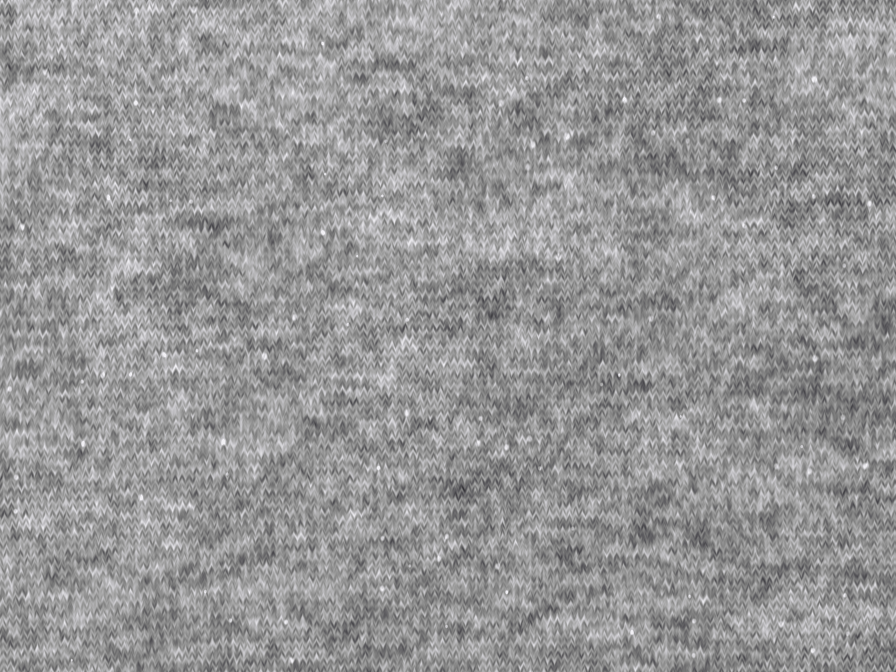
A Shadertoy shader for this texture:

```glsl
float hash(vec2 p) {
    vec3 q = fract(vec3(p.xyx) * vec3(0.1031, 0.1030, 0.0973));
    q += dot(q, q.yzx + 33.33);
    return fract((q.x + q.y) * q.z);
}

float noise(vec2 p) {
    vec2 i = floor(p), f = fract(p);
    f = f * f * (3.0 - 2.0 * f);
    return mix(mix(hash(i), hash(i + vec2(1, 0)), f.x),
               mix(hash(i + vec2(0, 1)), hash(i + 1.0), f.x), f.y);
}

// Stray pale fibre tufts, one candidate per cell
float tufts(vec2 p) {
    vec2 cell = floor(p);
    vec2 centre = 0.25 + 0.5 * vec2(hash(cell + 71.0), hash(cell + 137.0));
    vec2 d = (fract(p) - centre) * vec2(1.0, 0.8);
    float size = mix(0.05, 0.14, hash(cell + 211.0));
    return step(0.86, hash(cell + 19.0)) * (1.0 - smoothstep(size * 0.3, size, length(d)));
}

void mainImage(out vec4 fragColor, in vec2 fragCoord) {
    vec2 uv = fragCoord / iResolution.y;

    // Gentle sag of the cloth
    vec2 cloth = uv + 0.012 * (vec2(noise(uv * 3.0), noise(uv * 2.5 + 40.0)) - 0.5);
    cloth += 0.002 * (vec2(noise(uv * 30.0 + 9.0), noise(uv * 28.0 + 70.0)) - 0.5);

    // Knit: columns of V stitches bend each row into a zigzag
    vec2 knit = cloth * vec2(98.0, 88.0);
    float fold = abs(fract(knit.x) - 0.5) * 2.0;
    float row = knit.y - 0.75 * fold;
    float rowWave = cos(6.2832 * row);
    float columnWave = cos(12.5664 * knit.x);

    // Mottled yarn: cloudy patches, streaks along rows, single legs and fibres
    float patches = noise(uv * vec2(7.0, 11.0)) + noise(uv * vec2(19.0, 30.0) + 50.0) - 1.0;
    float streaks = noise(vec2(cloth.x * 22.0, row) + 200.0) - 0.5;
    float dashes = noise(vec2(knit.x * 0.7, row * 1.1) + 90.0) - 0.5;
    float legs = noise(vec2(knit.x * 2.0, row * 1.3) + 300.0) - 0.5;
    float fibres = noise(vec2(knit.x * 3.1, row * 2.6) + 500.0) - 0.5;

    float tone = 0.59 + 0.10 * patches + 0.15 * streaks + 0.15 * dashes
               + 0.25 * legs + 0.15 * fibres;
    float relief = mix(0.025, 0.075, noise(uv * vec2(5.0, 8.0) + 30.0));
    tone += relief * rowWave + 0.02 * columnWave;

    // Soft light from the upper left
    tone += 0.035 * (uv.y - 0.5) - 0.02 * (uv.x - 0.67);
    tone += 0.28 * tufts(uv * 22.0);
    tone = clamp(tone, 0.2, 0.95);

    // Neutral greys, faintly cool at both ends
    float cool = 0.012 * smoothstep(0.06, 0.22, abs(tone - 0.56));
    fragColor = vec4(vec3(tone) + cool * vec3(0.0, -0.3, 1.0), 1.0);
}
```
